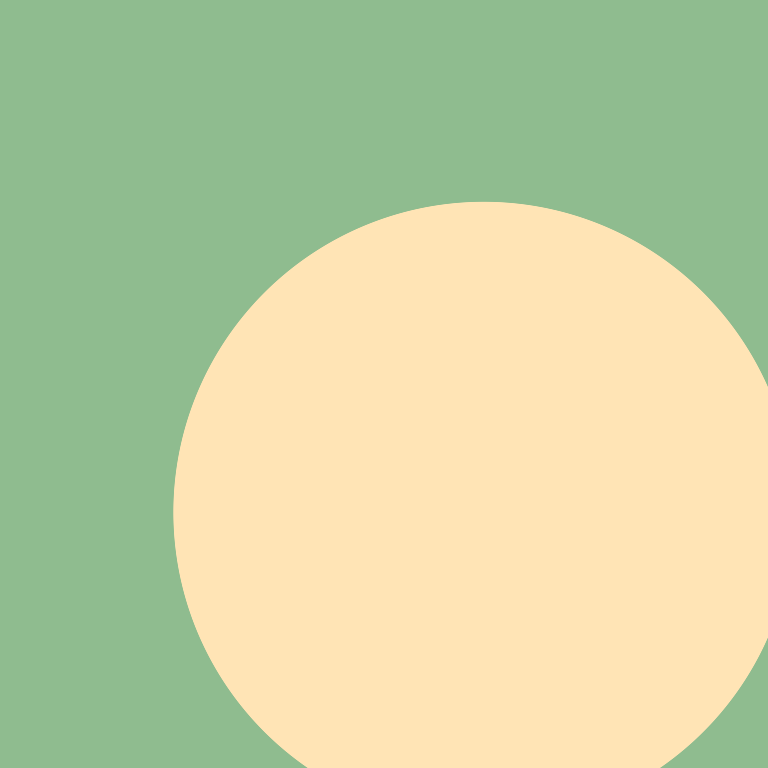
A Shadertoy shader for this background:

```glsl
// Draws a large flat cream disc on a sage green ground, cropped by the right and bottom edges.

const vec3 GROUND_COLOR = vec3(0.561, 0.737, 0.561);
const vec3 DISC_COLOR = vec3(1.0, 0.894, 0.710);
const vec2 DISC_CENTER = vec2(0.630, 0.333);
const float DISC_RADIUS = 0.4043;
const float EDGE_PIXELS = 1.0; // width of the smoothed rim

// Signed distance to a circle, negative inside
float circleDistance(vec2 point, vec2 center, float radius) {
    return length(point - center) - radius;
}

void mainImage(out vec4 fragColor, in vec2 fragCoord) {
    // Canvas units, centered so that the disc stays round at any aspect
    float canvasSize = min(iResolution.x, iResolution.y);
    vec2 point = (fragCoord - 0.5 * iResolution.xy) / canvasSize + 0.5;

    // Disc coverage with a smooth rim
    float halfEdge = 0.5 * EDGE_PIXELS / canvasSize;
    float rimDistance = circleDistance(point, DISC_CENTER, DISC_RADIUS);
    float coverage = 1.0 - smoothstep(-halfEdge, halfEdge, rimDistance);

    fragColor = vec4(mix(GROUND_COLOR, DISC_COLOR, coverage), 1.0);
}
```
